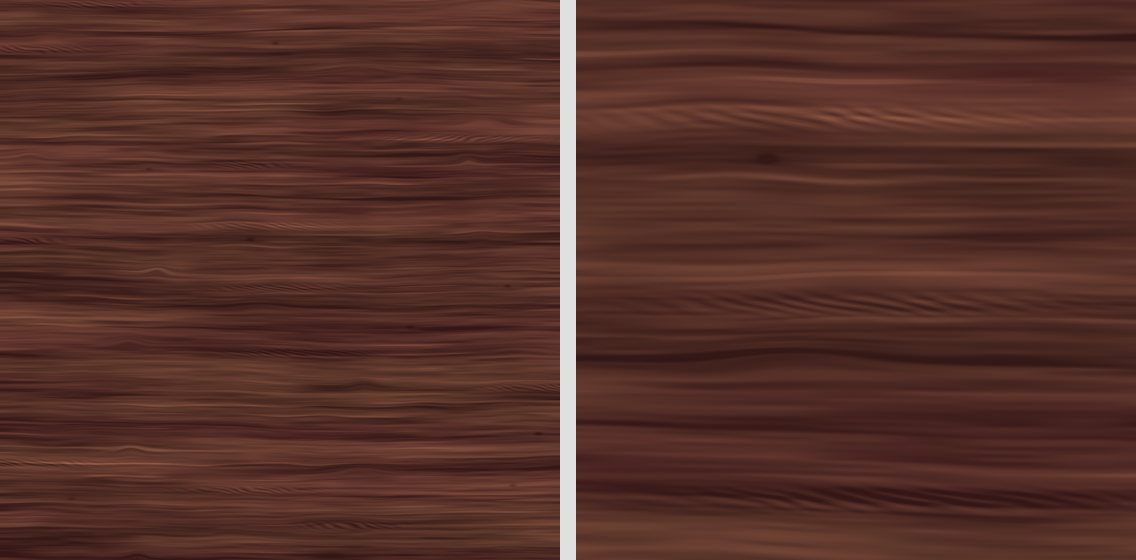
Left: the whole. Right: its middle third, enlarged.
Give the GLSL for this texture, as a Shadertoy shader.

```glsl
// Dark reddish walnut veneer with horizontal grain: stretched noise gives
// bands and fibres, a bent grain coordinate gives arches and eyes, and
// loops scatter pale veins, slanted feather strokes and small knots.

float hash(vec2 p) {
    return fract(sin(dot(p, vec2(127.1, 311.7))) * 43758.5453);
}

float noise(vec2 p) {
    vec2 i = floor(p), f = fract(p);
    f = f * f * (3.0 - 2.0 * f);
    return mix(mix(hash(i), hash(i + vec2(1, 0)), f.x),
               mix(hash(i + vec2(0, 1)), hash(i + vec2(1, 1)), f.x), f.y);
}

float bell(float x) {
    return exp(-x * x);
}

// Height across the grain, bent by slow waves and local eyes
float grainHeight(vec2 p) {
    float h = p.y + 0.011 * (noise(p * vec2(3, 6)) - 0.5)
                  + 0.004 * (noise(p * vec2(12, 22) + 9.0) - 0.5);
    for (float i = 0.0; i < 18.0; i++) {
        vec2 d = p - vec2(hash(vec2(i, 1)), (i + hash(vec2(i, 2))) / 18.0);
        float size = hash(vec2(i, 3));
        float lift = mix(0.004, 0.011, hash(vec2(i, 4)));
        h -= lift * bell(d.x / mix(0.02, 0.09, size * size)) * bell(d.y / 0.011);
    }
    return h;
}

// Long pale veins, each with a glow above and a dark edge below
float veins(vec2 p, float h) {
    float sum = 0.0;
    for (float i = 0.0; i < 26.0; i++) {
        float dx = abs(p.x - hash(vec2(i, 11)));
        float reach = mix(0.12, 0.5, hash(vec2(i, 12)));
        float wobble = 0.005 * (noise(vec2(p.x * 14.0, i * 7.3)) - 0.5);
        float d = h - (i + hash(vec2(i, 13))) / 26.0 - wobble;
        float fade = (1.0 - smoothstep(0.3 * reach, reach, dx))
                   * smoothstep(0.15, 0.65, noise(vec2(p.x * 9.0, i * 3.7)));
        float glow = smoothstep(0.0, 0.002, d) * exp(-max(d, 0.0) / 0.006);
        sum += fade * mix(0.5, 1.0, hash(vec2(i, 14)))
             * (0.13 * bell(d / 0.0015) + 0.045 * glow - 0.06 * bell((d + 0.003) / 0.002));
    }
    return sum;
}

// Patches of short slanted strokes
float feathers(vec2 p) {
    float sum = 0.0;
    for (float i = 0.0; i < 12.0; i++) {
        vec2 d = p - vec2(hash(vec2(i, 21)), (i + hash(vec2(i, 22))) / 12.0);
        float patchMask = bell(d.x / mix(0.05, 0.12, hash(vec2(i, 23)))) * bell(d.y / 0.006);
        float lean = hash(vec2(i, 24)) < 0.75 ? 1.0 : -1.0;
        float stroke = sin(d.y * 1000.0 + lean * d.x * 240.0 + 7.0 * noise(p * vec2(25, 90)));
        sum += patchMask * (0.06 * smoothstep(0.3, 1.0, stroke)
                          - 0.08 * smoothstep(0.1, 0.9, -stroke));
    }
    return sum;
}

// Small dark knots
float knots(vec2 p) {
    float sum = 0.0;
    for (float i = 0.0; i < 9.0; i++) {
        vec2 d = p - vec2(hash(vec2(i, 31)), (i + hash(vec2(i, 32))) / 9.0);
        sum += bell(length(d / vec2(0.006, 0.0028))) * mix(0.05, 0.12, hash(vec2(i, 33)));
    }
    return sum;
}

vec3 wood(vec2 p) {
    float h = grainHeight(p);

    // Broad bands down to fine fibres
    float tone = 0.339;
    tone += 0.15 * (noise(vec2(p.x * 1.6, h * 30.0)) - 0.5);
    tone += 0.10 * (noise(vec2(p.x * 3.0 + 5.0, h * 80.0)) - 0.5);
    tone += 0.10 * (noise(vec2(p.x * 7.0 + 3.0, h * 210.0)) - 0.5);
    tone += 0.07 * (noise(vec2(p.x * 22.0, h * 430.0)) - 0.5);

    // Dark seams that are hard below and fade upward
    float layer = h * 24.0 + 0.8 * noise(vec2(p.x * 1.2, h * 5.0));
    float seam = smoothstep(0.0, 0.07, fract(layer)) * exp(-fract(layer) * 5.0);
    tone -= 0.10 * seam * hash(vec2(floor(layer), 41)) * (0.4 + noise(vec2(p.x * 3.0, layer)));

    // Thin dark and pale threads
    tone -= 0.06 * smoothstep(0.66, 0.92, noise(vec2(p.x * 5.0 + 17.0, h * 130.0)));
    tone += 0.09 * smoothstep(0.72, 0.95, noise(vec2(p.x * 4.0 + 29.0, h * 180.0)));

    tone += veins(p, h) + feathers(p) - knots(p);
    tone = clamp(tone, 0.2, 0.62);

    // Brown ramp with some layers leaning to wine red
    float wine = noise(vec2(p.x * 1.5 + 50.0, h * 26.0)) - 0.5;
    return vec3(0.27, 0.14, 0.122) + (tone - 0.27) * vec3(1.0, 0.71, 0.5)
         + wine * vec3(0.012, -0.022, 0.008);
}

void mainImage(out vec4 fragColor, in vec2 fragCoord) {
    // Average three heights per pixel to smooth the fibres
    vec3 color = vec3(0);
    for (float i = -1.0; i < 2.0; i++)
        color += wood((fragCoord + vec2(0, i / 3.0)) / iResolution.xy) / 3.0;
    fragColor = vec4(color, 1.0);
}
```
